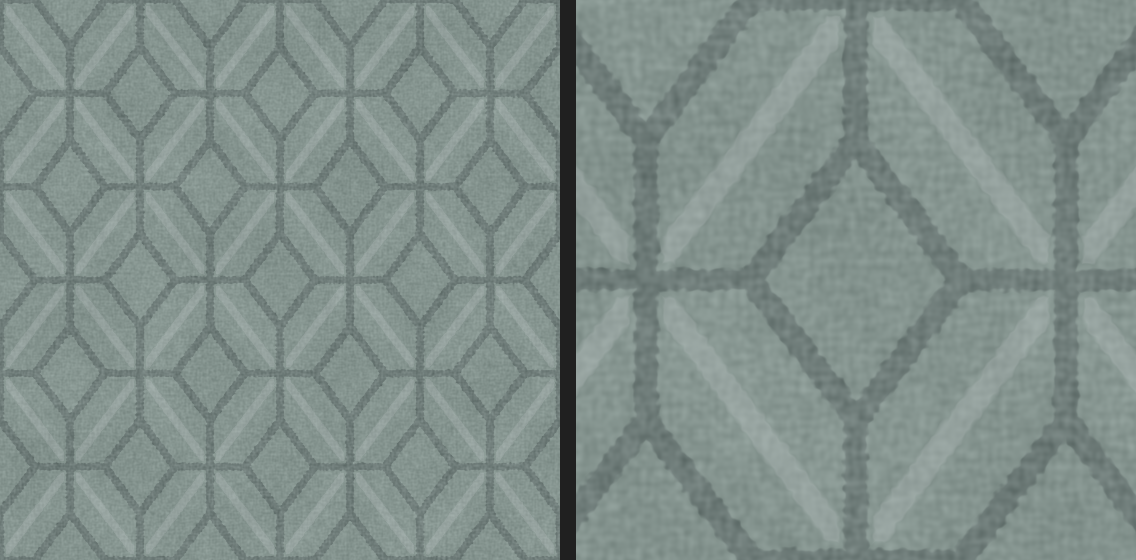
Left, the full canvas; right, a detail of the centre.
Give the GLSL for this pattern, as a three.js fragment shader.

```glsl
varying vec2 vUv;

#define REPEATS vec2(4.0, 3.0)
#define FIELD_COLOR vec3(0.522, 0.582, 0.562)
#define LINE_COLOR vec3(0.437, 0.490, 0.478)
#define STRIPE_COLOR vec3(0.585, 0.636, 0.622)
#define DIAMOND_HALF 0.0070
#define UPRIGHT_HALF 0.0070
#define LEVEL_HALF 0.0062
#define STRIPE_HALF 0.0072
#define STRIPE_INSET 0.0104
#define EDGE_SOFT 0.0012
#define EDGE_WEAR 0.0024
#define GRAIN 0.075

// Gradient at a lattice point, wrapped to the period
vec2 gradientAt(vec2 lattice, vec2 period) {
  vec2 wrapped = mod(lattice, period) + 0.37 * period;
  float angle = 6.2832 * fract(sin(dot(wrapped, vec2(127.1, 311.7))) * 43758.5);
  return vec2(cos(angle), sin(angle));
}

// Tiling gradient noise, period cells across the canvas
float gradientNoise(vec2 uv, vec2 period) {
  vec2 p = uv * period;
  vec2 i = floor(p);
  vec2 f = p - i;
  vec2 s = f * f * f * (f * (f * 6.0 - 15.0) + 10.0);
  vec2 e = vec2(1.0, 0.0);
  float a = dot(gradientAt(i, period), f);
  float b = dot(gradientAt(i + e.xy, period), f - e.xy);
  float c = dot(gradientAt(i + e.yx, period), f - e.yx);
  float d = dot(gradientAt(i + e.xx, period), f - e.xx);
  return mix(mix(a, b, s.x), mix(c, d, s.x), s.y);
}

float cover(float dist) {
  return 1.0 - smoothstep(-EDGE_SOFT, EDGE_SOFT, dist);
}

// Signed distances: x to the dark lattice, y to the pale stripes
vec2 latticeAndStripe(vec2 uv) {
  vec2 cell = 0.5 / REPEATS;
  vec2 u = 2.0 * abs(fract(uv * REPEATS) - 0.5);
  vec2 side = min(u, 1.0 - u) * cell;

  // Distance from the diagonal that joins two crossings
  float slant = cell.x * cell.y / length(cell);
  float diagonal = abs(u.x - u.y) * slant;
  float outside = diagonal - 0.5 * slant;

  // Bars stop where they meet the diamonds
  float bars = max(min(side.x - UPRIGHT_HALF, side.y - LEVEL_HALF), outside);
  float lattice = min(abs(outside) - DIAMOND_HALF, bars);
  float stripe = max(diagonal - STRIPE_HALF, STRIPE_INSET - min(side.x, side.y));
  return vec2(lattice, stripe);
}

void main() {
  // Woven threads, fine speckle and broad fading
  float weft = gradientNoise(vUv, vec2(64.0, 220.0));
  float warp = gradientNoise(vUv, vec2(220.0, 56.0));
  float speckle = gradientNoise(vUv, vec2(210.0));
  float mottle = gradientNoise(vUv, vec2(42.0, 36.0));
  float cloud = gradientNoise(vUv, vec2(9.0, 8.0));
  float weave = 0.5 * (weft + warp) + 0.6 * speckle;

  // Frayed shapes
  vec2 dist = latticeAndStripe(vUv) + EDGE_WEAR * (speckle + 0.5 * weft);
  float line = cover(dist.x);
  float stripe = cover(dist.y);

  vec3 color = mix(FIELD_COLOR, STRIPE_COLOR, stripe);
  color = mix(color, LINE_COLOR, line);

  // Cloth shading, rougher in the dark lines
  float shade = GRAIN * weave * (1.0 + 0.35 * line - 0.25 * stripe);
  shade += 0.022 * mottle + 0.028 * cloud;
  gl_FragColor = vec4(color + shade, 1.0);
}
```
